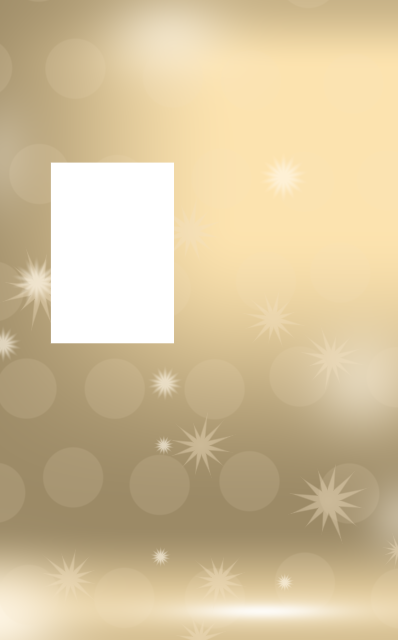
Give the GLSL for this background, as a Shadertoy shader.

```glsl
const vec3 SHADE = vec3(0.61, 0.54, 0.40);
const vec3 GOLD = vec3(0.99, 0.89, 0.685);
const vec3 CREAM = vec3(0.95, 0.88, 0.76);
const vec3 WARM_WHITE = vec3(1.0, 0.97, 0.91);

// Each entry holds centre x, centre y and radius, in canvas heights
const vec3 STARS[10] = vec3[10](
    vec3(0.062, 0.548, 0.062), vec3(0.297, 0.638, 0.056),
    vec3(0.427, 0.501, 0.047), vec3(0.518, 0.440, 0.048),
    vec3(0.314, 0.303, 0.049), vec3(0.513, 0.217, 0.068),
    vec3(0.109, 0.096, 0.047), vec3(0.342, 0.092, 0.046),
    vec3(0.312, 0.000, 0.042), vec3(0.622, 0.140, 0.026));
const vec3 SPARKLES[7] = vec3[7](
    vec3(0.443, 0.723, 0.034), vec3(0.057, 0.560, 0.034),
    vec3(0.258, 0.401, 0.024), vec3(0.005, 0.462, 0.025),
    vec3(0.256, 0.304, 0.014), vec3(0.251, 0.130, 0.014),
    vec3(0.445, 0.090, 0.013));

float hash(vec2 p) {
    vec3 q = fract(p.xyx * vec3(0.1031, 0.1030, 0.0973));
    q += dot(q, q.yzx + 33.33);
    return fract((q.x + q.y) * q.z);
}

float glow(vec2 p, vec2 centre, vec2 size) {
    vec2 d = (p - centre) / size;
    return exp(-dot(d, d));
}

// Gold wall fading to shade at the left and below, with a lit floor
vec3 backdrop(vec2 p) {
    float wall = smoothstep(0.2, 0.65, p.y) * smoothstep(-0.12, 0.38, p.x);
    wall *= mix(0.45, 1.0, 1.0 - smoothstep(0.89, 1.01, p.y));
    float ground = 0.75 * (1.0 - smoothstep(0.05, 0.18, p.y));
    ground *= mix(0.8, 1.0, smoothstep(0.0, 0.05, p.y));
    return mix(SHADE, GOLD, max(wall, ground));
}

// Pale discs on a staggered, jittered lattice
float discs(vec2 p, float radius, float px) {
    vec2 cell = vec2(0.14, 0.16);
    float cover = 0.0;
    vec2 home = floor(p / cell);
    for (int j = -1; j <= 1; j++)
    for (int i = -1; i <= 1; i++) {
        vec2 id = home + vec2(i, j);
        float stagger = mod(id.y, 2.0) * 0.5 - 0.12;
        vec2 jitter = vec2(hash(id + 7.0), hash(id + 23.0)) - 0.5;
        vec2 centre = (id + 0.5 + vec2(stagger, 0.0) + 0.2 * jitter) * cell;
        float d = length(p - centre) - radius;
        cover = max(cover, 1.0 - smoothstep(-px, px, d));
    }
    return cover;
}

// Tapered rays of uneven length around a centre
float star(vec2 p, vec3 shape, float rays, float px) {
    vec2 q = (p - shape.xy) / shape.z;
    float sector = 6.28318 / rays;
    float angle = atan(q.y, q.x) + 0.2;
    float id = mod(floor(angle / sector + 0.5), rays);
    float offset = angle - sector * floor(angle / sector + 0.5);
    float reach = mix(0.68, 1.0, hash(vec2(id, shape.x * 90.0)));
    float edge = 0.11 * (1.0 - length(q) * cos(offset) / reach)
               - length(q) * abs(sin(offset));
    float soft = px / shape.z;
    return smoothstep(-soft, soft, edge) * mix(1.0, 0.65, min(length(q), 1.0));
}

// Soft bright core with a feathered rim
float sparkle(vec2 p, vec3 shape) {
    vec2 q = (p - shape.xy) / shape.z;
    float rim = length(q) * (1.0 + 0.18 * cos(14.0 * atan(q.y, q.x + 1e-5)));
    return 1.0 - smoothstep(0.2, 1.0, rim);
}

float panel(vec2 p, vec2 low, vec2 high, float px) {
    vec2 d = abs(p - 0.5 * (low + high)) - 0.5 * (high - low);
    return 1.0 - smoothstep(-0.5 * px, 0.5 * px, max(d.x, d.y));
}

void mainImage(out vec4 fragColor, in vec2 fragCoord) {
    float px = 1.0 / iResolution.y;
    vec2 p = fragCoord * px;
    vec3 color = backdrop(p);

    // Hazy lights
    color = mix(color, WARM_WHITE, 0.55 * glow(p, vec2(0.264, 0.941), vec2(0.09, 0.065)));
    color = mix(color, WARM_WHITE, 0.28 * glow(p, vec2(0.0, 0.755), vec2(0.055, 0.085)));
    color = mix(color, WARM_WHITE, 0.50 * glow(p, vec2(0.566, 0.406), vec2(0.08)));
    color = mix(color, WARM_WHITE, 0.40 * glow(p, vec2(0.63, 0.19), vec2(0.055, 0.06)));
    color = mix(color, WARM_WHITE, 0.90 * glow(p, vec2(-0.01, 0.035), vec2(0.11, 0.075)));

    color = mix(color, CREAM, 0.13 * discs(p, 0.047, px));

    // Streak along the floor
    color = mix(color, WARM_WHITE, 0.50 * glow(p, vec2(0.41, 0.045), vec2(0.23, 0.026)));
    color = mix(color, vec3(1.0), 0.85 * glow(p, vec2(0.41, 0.045), vec2(0.10, 0.011)));

    for (int i = 0; i < STARS.length(); i++)
        color = mix(color, CREAM, 0.48 * star(p, STARS[i], 12.0, px));
    for (int i = 0; i < SPARKLES.length(); i++)
        color = mix(color, WARM_WHITE, 0.65 * sparkle(p, SPARKLES[i]));

    color = mix(color, vec3(1.0), panel(p, vec2(0.0794, 0.4635), vec2(0.272, 0.746), px));
    fragColor = vec4(color, 1.0);
}
```
